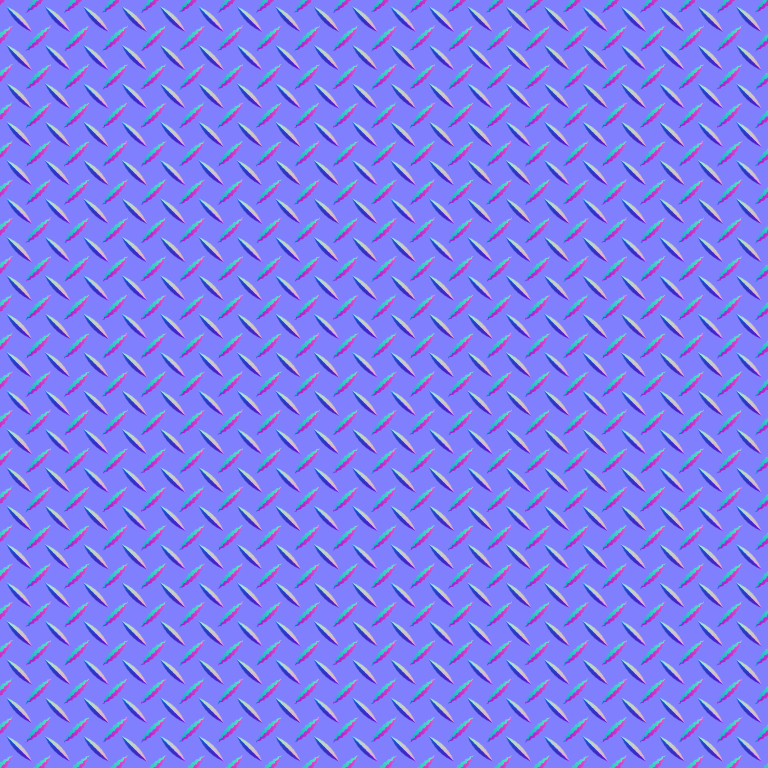
Give the GLSL for this texture map, as a three.js fragment shader.

```glsl
// Tangent-space normal map of diamond tread plate: two crossed sets of pointed ridges.
varying vec2 vUv;

const float REPEATS = 20.0;        // cells across and up
const vec2 HALF_SIZE = vec2(0.46, 0.096); // lens half length, half width in cells
const float STEEPNESS = 1.75;      // slope of the ridge flanks
const float EDGE_SOFT = 0.022;     // rim blur in cells
const float CREST_SOFT = 0.016;    // crest rounding in cells
const float TAU = 6.2831853;
const vec3 FLAT_NORMAL = vec3(0.0, 0.0, 1.0);

// Cell-centred coordinates of a repeating grid
vec2 cellLocal(vec2 grid, vec2 centre) {
  return fract(grid - centre + 0.5) - 0.5;
}

// Phase that differs between neighbours and wraps every five cells
float cellPhase(vec2 grid, vec2 centre) {
  vec2 id = floor(grid - centre + 0.5);
  return TAU * fract((2.0 * id.x + id.y) / 5.0);
}

// Layered sines that nick the ridge along its length
float ripple(float along, float phase, float amount) {
  return amount * (sin(along * 48.0 + phase) + 0.4 * sin(along * 91.0 - phase));
}

// Normal in xyz and coverage in w of one pointed ridge lying along axis
vec4 treadRidge(vec2 p, vec2 axis, vec2 halfSize, float wear, float phase) {
  vec2 side = vec2(-axis.y, axis.x);
  float along = dot(p, axis);
  float across = dot(p, side) + ripple(along, phase, wear);
  float t = along / halfSize.x;

  // Height falls linearly from the crest to a parabolic rim
  float height = halfSize.y * (1.0 - t * t) - abs(across);
  float coverage = smoothstep(-EDGE_SOFT, EDGE_SOFT, height);

  // Negative height gradient, with a rounded crest
  float flank = across / sqrt(across * across + CREST_SOFT * CREST_SOFT);
  float taper = 2.0 * halfSize.y * t / halfSize.x;
  vec2 tilt = STEEPNESS * (flank * side + taper * axis);
  return vec4(normalize(vec3(tilt, 1.0)), coverage);
}

void main() {
  vec2 grid = vUv * REPEATS;
  vec2 middle = vec2(0.5);
  vec2 corner = vec2(0.0);
  vec2 rising = normalize(vec2(1.0, 1.0));
  vec2 falling = normalize(vec2(1.0, -1.0));

  // Smooth falling ridges at cell centres, nicked rising ridges at corners
  vec4 fallRidge = treadRidge(cellLocal(grid, middle), falling, HALF_SIZE,
                              0.002, cellPhase(grid, middle));
  vec4 riseRidge = treadRidge(cellLocal(grid, corner), rising, HALF_SIZE,
                              0.010, cellPhase(grid, corner));

  vec3 normal = mix(FLAT_NORMAL, fallRidge.xyz, fallRidge.w);
  normal = mix(normal, riseRidge.xyz, riseRidge.w);

  // Encode the normal as colour
  gl_FragColor = vec4(normal * 0.5 + 0.5, 1.0);
}
```
